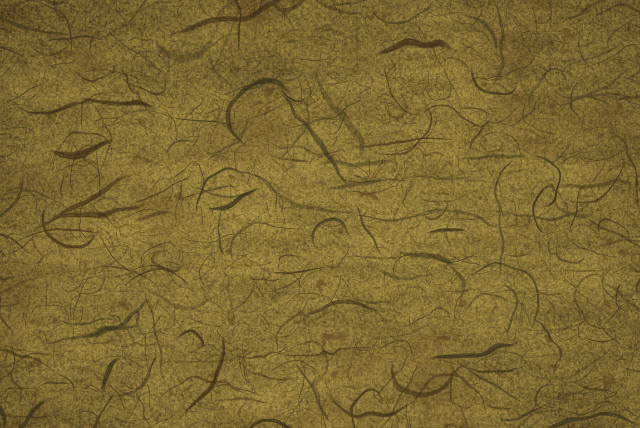
A WebGL 2 fragment shader for this texture:

```glsl
#version 300 es
precision highp float;
// Handmade fibre paper: a crinkled ochre sheet with cloudy horizontal mottling,
// overlaid by scattered curved fibres. Each fibre is a tapered arc placed in a
// jittered grid cell; several grids give coarse strands down to fine hairs.

uniform vec2 u_resolution;
out vec4 fragColor;

vec3 hash3(vec2 p) {
    vec3 q = fract(p.xyx * vec3(0.1031, 0.1030, 0.0973));
    q += dot(q, q.yxz + 33.33);
    return fract((q.xxy + q.yzz) * q.zyx);
}

float noise(vec2 p) {
    vec2 i = floor(p), f = fract(p);
    f = f * f * (3.0 - 2.0 * f);
    float low = mix(hash3(i).x, hash3(i + vec2(1, 0)).x, f.x);
    float high = mix(hash3(i + vec2(0, 1)).x, hash3(i + vec2(1, 1)).x, f.x);
    return mix(low, high, f.y);
}

float fbm(vec2 p) {
    float sum = 0.0, amp = 0.5;
    for (int i = 0; i < 4; i++) {
        sum += amp * noise(p);
        p = mat2(0.8, 0.6, -0.6, 0.8) * p * 2.03 + 17.3;
        amp *= 0.5;
    }
    return sum / 0.9375;
}

// Smooth random displacement that keeps the arcs from looking geometric.
vec2 wander(vec2 p, float scale) {
    return vec2(noise(p * scale + 3.7), noise(p * scale + 51.2)) - 0.5;
}

// Darkness of one grid of fibres; half lengths stay within one cell.
float fibres(vec2 p, float cell, float width, float density, float seed) {
    float ink = 0.0, aa = 0.7 / u_resolution.y;
    vec2 home = floor(p / cell);
    for (int y = -1; y <= 1; y++)
    for (int x = -1; x <= 1; x++) {
        vec2 id = home + vec2(x, y);
        vec3 place = hash3(id + seed);
        vec3 shape = hash3(id + seed + 71.7);
        vec3 look = hash3(id + seed + 143.1);
        if (look.x > density) continue;

        // Mostly level strands, with a minority at steep angles
        float turn = 2.0 * place.z - 1.0;
        float angle = 1.6 * turn * abs(turn) + 0.4 * (look.z - 0.5);
        float c = cos(angle), s = sin(angle);
        vec2 q = mat2(c, -s, s, c) * (p - (id + place.xy) * cell);
        if (shape.z < 0.5) q.y = -q.y;

        // Arc through the origin: position along it, and distance from it
        float halfLength = cell * mix(0.35, 0.98, shape.x);
        float sweep = mix(0.08, 2.1, shape.y * shape.y);
        float radius = halfLength / sweep;
        q.y += radius;
        float along = atan(q.x, q.y) * radius;
        float away = length(q) - radius;
        float t = abs(along) / halfLength;
        if (t > 1.0) continue;

        float w = width * mix(0.4, 1.25, look.y) * (1.0 - 0.8 * t * t);
        float soft = max(aa, 0.3 * w);
        float cover = 1.0 - smoothstep(w - soft, w + soft, abs(away));
        float strand = 0.65 + 0.35 * noise(vec2(along * 35.0, away * 420.0) + seed);
        float strength = mix(0.4, 1.0, fract(look.z * 7.0 + look.y));
        ink = max(ink, cover * strand * strength * (1.0 - smoothstep(0.65, 1.0, t)));
    }
    return ink;
}

void main() {
    vec2 p = gl_FragCoord.xy / u_resolution.y;
    vec2 fromCentre = gl_FragCoord.xy / u_resolution - vec2(0.53, 0.45);

    // Sheet tone: clouds, level streaks, darker borders
    float tone = 0.98 + 0.50 * (fbm(p * vec2(3.0, 5.0)) - 0.5);
    tone += 0.50 * (fbm(p * vec2(8.0, 30.0) + 9.0) - 0.5);
    tone -= 1.0 * dot(fromCentre, fromCentre);

    // Crinkled grain: fine ridges and sharp speckle
    vec2 g = p + 0.006 * wander(p, 90.0);
    float ridge = 1.0 - abs(2.0 * noise(g * 150.0) - 1.0);
    float grain = 0.38 * (ridge - 0.62) + 0.40 * (noise(g * 235.0 + 31.0) - 0.5);
    tone += grain + 0.44 * (noise(p * 341.0 + 77.0) - 0.5);
    vec3 colour = mix(vec3(0.31, 0.24, 0.115), vec3(0.57, 0.485, 0.23), tone);

    // Rusty stains and small bark specks
    float stain = smoothstep(0.56, 0.85, fbm(p * vec2(5.0, 7.0) + 40.0));
    float speck = smoothstep(0.88, 0.97, fbm(p * 24.0 + 12.0) + 0.14);
    colour = mix(colour, vec3(0.36, 0.25, 0.11), 0.25 * stain + 0.55 * speck);

    // Fibres from fine hairs up to coarse strands
    vec2 bent = p + 0.05 * wander(p, 6.0) + 0.014 * wander(p, 24.0);
    vec2 frizzy = bent + 0.010 * wander(p, 50.0);
    float hairs = max(fibres(frizzy, 0.045, 0.0009, 0.9, 11.0),
                      fibres(frizzy + 0.023, 0.07, 0.0011, 0.95, 213.0));
    hairs = max(hairs, fibres(frizzy.yx + 0.31, 0.055, 0.0009, 0.6, 157.0));
    float threads = max(fibres(bent, 0.10, 0.0018, 0.9, 327.0),
                        fibres(bent + 0.06, 0.15, 0.0026, 0.9, 431.0));
    threads = max(threads, fibres(frizzy + 0.04, 0.085, 0.0016, 0.8, 271.0));
    float strands = max(fibres(bent, 0.19, 0.0056, 0.75, 547.0),
                        fibres(bent + 0.1, 0.13, 0.0042, 0.42, 619.0));

    vec3 brown = vec3(0.22, 0.155, 0.08), olive = vec3(0.21, 0.185, 0.10);
    vec3 fibreColour = mix(brown, olive, smoothstep(0.35, 0.65, noise(p * 4.0 + 5.0)));
    colour = mix(colour, vec3(0.25, 0.175, 0.075), 0.62 * hairs);
    colour = mix(colour, fibreColour, 0.8 * threads);
    colour = mix(colour, fibreColour, 0.92 * strands);

    fragColor = vec4(clamp(colour, 0.0, 1.0), 1.0);
}
```
